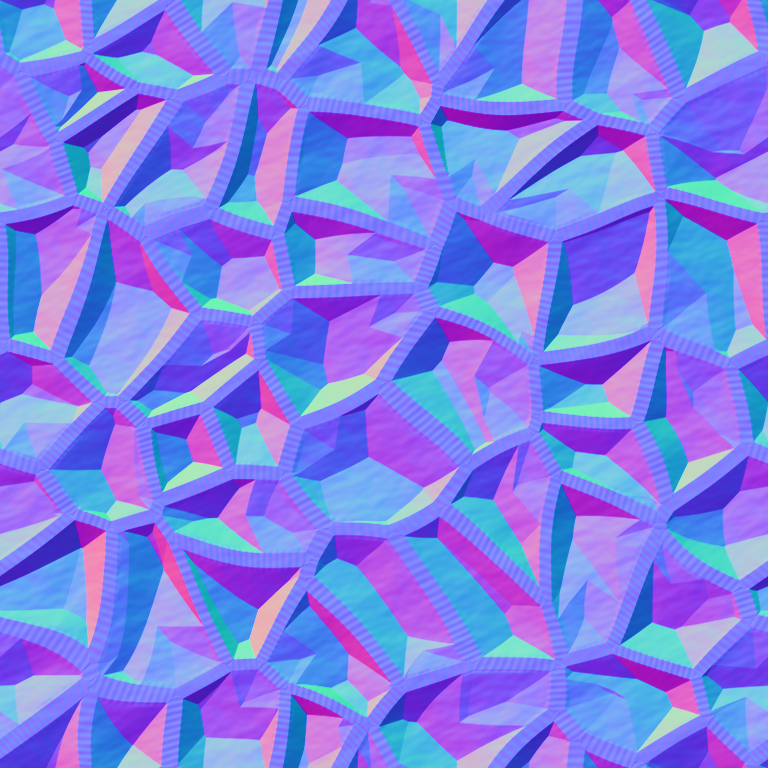
Reproduce this texture map procedurally as a Shadertoy shader.

```glsl
const float TAU = 6.2831853;
const float CELLS = 7.0;        // stones per side
const float SEAM = 0.009;       // half width of a seam
const float HATCH = 110.0;      // seam strokes per canvas

vec2 hash2(vec2 p) {
    vec3 q = fract(p.xyx * vec3(0.1031, 0.1030, 0.0973));
    q += dot(q, q.yzx + 33.33);
    return fract((q.xx + q.yz) * q.zy);
}

vec2 unitVector(float turn) {
    return vec2(cos(TAU * turn), sin(TAU * turn));
}

// Gradient noise that wraps after a whole number of cells
float cornerSlope(vec2 corner, vec2 offset, float period, float seed) {
    return dot(unitVector(hash2(mod(corner, period) + seed).x), offset);
}

float gradientNoise(vec2 p, float period, float seed) {
    vec2 i = floor(p), f = fract(p);
    vec2 u = f * f * f * (f * (f * 6.0 - 15.0) + 10.0);
    vec2 e = vec2(1.0, 0.0);
    float low = mix(cornerSlope(i, f, period, seed),
                    cornerSlope(i + e, f - e, period, seed), u.x);
    float high = mix(cornerSlope(i + e.yx, f - e.yx, period, seed),
                     cornerSlope(i + 1.0, f - 1.0, period, seed), u.x);
    return mix(low, high, u.y);
}

// Rough grain, drawn out along a rising diagonal
float grain(vec2 uv) {
    vec2 p = vec2(uv.x + uv.y, 2.0 * uv.y - uv.x);
    float sum = 0.0, amplitude = 0.0045, period = 6.0;
    for (int i = 0; i < 4; i++) {
        sum += amplitude * gradientNoise(p * period, period, 17.0 + float(i));
        amplitude *= 0.5;
        period *= 2.0;
    }
    return sum;
}

vec2 bend(vec2 uv, float period, float amount) {
    return uv + amount * vec2(gradientNoise(uv * period, period, 3.0),
                              gradientNoise(uv * period, period, 41.0));
}

vec2 siteOffset(vec2 id, vec2 p) {
    return id + hash2(mod(id, CELLS) + 5.0) - p;
}

// Two tilted planes meeting in a ridge form the top of a stone
float lidHeight(vec2 fromSite, vec2 id) {
    float lid = 1.0;
    for (int k = 0; k < 2; k++) {
        vec2 h = hash2(id * 3.0 + 90.0 + 37.0 * float(k));
        float base = mix(0.028, 0.048, fract(h.x * 13.0 + h.y));
        lid = min(lid, base + mix(0.3, 0.8, h.y) * dot(unitVector(h.x), fromSite));
    }
    return lid;
}

float stoneHeight(vec2 uv) {
    vec2 p = bend(uv, 4.0, 0.05) * CELLS;
    vec2 cell = floor(p), id = cell, site = vec2(9.0);

    // Nearest site
    for (int y = -1; y <= 1; y++)
    for (int x = -1; x <= 1; x++) {
        vec2 candidate = cell + vec2(x, y);
        vec2 s = siteOffset(candidate, p);
        if (dot(s, s) < dot(site, site)) { site = s; id = candidate; }
    }

    // One bevel plane of its own steepness for each border
    vec2 wrapped = mod(id, CELLS);
    float border = 1.0, bevel = 1.0, along = 0.0;
    for (int y = -2; y <= 2; y++)
    for (int x = -2; x <= 2; x++) {
        if (x == 0 && y == 0) continue;
        vec2 g = vec2(x, y);
        vec2 other = siteOffset(id + g, p);
        vec2 middle = 0.5 * (site + other);
        vec2 across = normalize(other - site);
        float d = dot(middle, across) / CELLS;
        float steepness = mix(0.65, 2.1, hash2(wrapped * 11.0 + g + 57.0).x);
        bevel = min(bevel, steepness * (d - SEAM));
        if (d < border) {
            border = d;
            along = dot(middle, vec2(-across.y, across.x)) / CELLS;
        }
    }

    float inner = max(border - SEAM, 0.0);
    float stone = min(bevel, lidHeight(-site / CELLS, wrapped));
    float onStone = smoothstep(0.0, 0.006, inner);
    float hatch = 0.0002 * cos(TAU * HATCH * along);
    return max(stone, 0.35 * inner)
         + mix(hatch, 0.0, onStone)
         + grain(uv) * mix(0.5, 1.0, onStone);
}

// Surface normal from central differences, green pointing down
vec3 normalColor(vec2 uv, float reach) {
    vec2 e = vec2(reach, 0.0);
    vec2 slope = vec2(stoneHeight(uv + e) - stoneHeight(uv - e),
                      stoneHeight(uv + e.yx) - stoneHeight(uv - e.yx)) / (2.0 * reach);
    return 0.5 + 0.5 * normalize(vec3(-slope.x, slope.y, 1.0));
}

void mainImage(out vec4 fragColor, in vec2 fragCoord) {
    vec2 uv = fragCoord / iResolution.xy;
    fragColor = vec4(normalColor(uv, 0.0011), 1.0);
}
```
